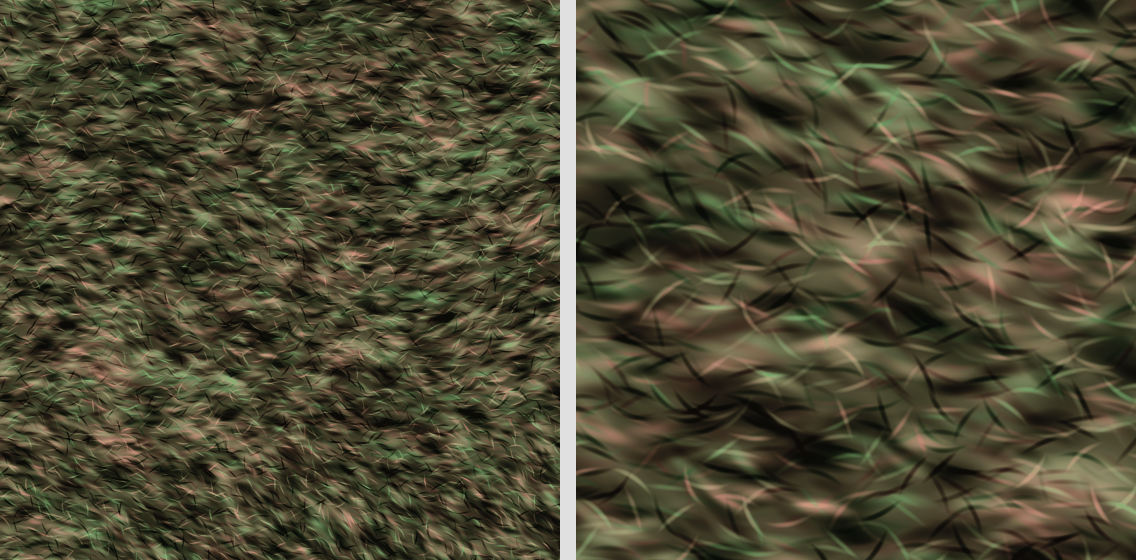
Left, the full canvas; right, a detail of the centre.
Write a three.js fragment shader that draws this texture.

```glsl
// Wind-combed wild grass seen from above: tan and green tufts over dark gaps.
// Four scales of scattered, bent, elongated spots follow a curving flow field;
// their sum, of about unit variance, indexes a ramp from shade to dry straw.

varying vec2 vUv;

// Colour ramp, darkest to lightest
const vec3 SHADE = vec3(0.09, 0.09, 0.06);
const vec3 DEEP  = vec3(0.17, 0.16, 0.10);
const vec3 MOSS  = vec3(0.26, 0.25, 0.16);
const vec3 OLIVE = vec3(0.34, 0.33, 0.23);
const vec3 HAY   = vec3(0.43, 0.42, 0.29);
const vec3 STRAW = vec3(0.53, 0.51, 0.38);
const vec3 WARM_TINT = vec3(0.085, -0.035, 0.015); // negative hue turns green

// Each layer: cell size, width to length, angle jitter, bend
const vec4 PATCHES = vec4(0.120, 0.35, 0.30, 0.15);
const vec4 CLUMPS  = vec4(0.040, 0.45, 0.50, 0.30);
const vec4 STRANDS = vec4(0.030, 0.25, 0.60, 0.30);
const vec4 BLADES  = vec4(0.020, 0.14, 1.20, 0.30);

// Layer shares, ordered patches, clumps, strands, blades
const vec4 TONE_MIX = vec4(0.30, 0.58, 0.58, 0.48);
const vec4 HUE_MIX  = vec4(0.45, 0.30, 0.60, 0.60);

const float REACH = 0.85; // half length of a spot, in cells
const int MAX_SPOTS = 4;

vec4 hash4(vec3 p) {
  vec4 q = fract(p.xyzx * vec4(0.1031, 0.1030, 0.0973, 0.1099));
  q += dot(q, q.wzxy + 33.33);
  return fract((q.xxyz + q.yzzw) * q.zywx);
}

// Rises from 0 to 1 and back to 0 around a centre
float bump(float x, float centre, float radius) {
  return 1.0 - smoothstep(0.0, radius, abs(x - centre));
}

// Lie of the grass in radians: level above, swept down to the right below
float flowAngle(vec2 p) {
  float lower = 1.0 - smoothstep(0.02, 0.38, p.y);
  float angle = -0.08 - 0.55 * lower * smoothstep(-0.3, 0.55, p.x);
  angle += 0.42 * smoothstep(0.55, 1.0, p.x) * bump(p.y, 0.52, 0.32);
  angle -= 0.28 * bump(p.x, 0.45, 0.30) * bump(p.y, 0.52, 0.25);
  angle += 0.13 * sin(15.0 * p.x + 7.0 * p.y + 2.0 * sin(11.0 * p.y));
  angle += 0.10 * sin(23.0 * p.y - 12.0 * p.x + 2.0 * sin(17.0 * p.x));
  return angle;
}

// Sum of signed elongated spots: x is tone, y is hue, both near unit variance
vec2 spotLayer(vec2 p, float flow, vec4 layer, int count, float seed) {
  vec2 q = p / layer.x;
  vec2 home = floor(q);
  vec2 sum = vec2(0.0);
  for (int y = -1; y <= 1; y++) {
    for (int x = -1; x <= 1; x++) {
      vec2 cell = home + vec2(float(x), float(y));
      for (int i = 0; i < MAX_SPOTS; i++) {
        if (i >= count) break;
        vec3 key = vec3(cell + 7.0, seed + 5.0 * float(i));
        vec4 place = hash4(key);
        vec4 form = hash4(key + vec3(31.0, 57.0, 101.0)) * 2.0 - 1.0;

        // Cubing the jitter keeps most spots combed and a few astray
        float lean = form.x * (0.35 + 0.65 * form.x * form.x);
        float angle = flow + layer.z * lean;
        vec2 along = vec2(cos(angle), sin(angle));
        vec2 d = (q - cell - place.xy) / REACH;
        float u = dot(d, along);
        float v = dot(d, vec2(-along.y, along.x));
        v = (v - layer.w * form.y * u * u) / layer.y;

        float body = max(1.0 - u * u - v * v, 0.0);
        sum += body * body * form.zw;
      }
    }
  }
  float variance = float(count) * layer.y * REACH * REACH * 0.2094;
  return sum / sqrt(variance);
}

float ramp(float from, float to, float x) {
  return clamp((x - from) / (to - from), 0.0, 1.0);
}

// Steps follow each colour's share of a normal distribution
vec3 grassColour(float tone) {
  vec3 c = mix(SHADE, DEEP, ramp(-1.60, -0.77, tone));
  c = mix(c, MOSS,  ramp(-0.77, -0.11, tone));
  c = mix(c, OLIVE, ramp(-0.11, 0.47, tone));
  c = mix(c, HAY,   ramp(0.47, 1.06, tone));
  c = mix(c, STRAW, ramp(1.06, 1.81, tone));
  c *= mix(0.45, 1.0, smoothstep(-2.6, -1.4, tone)); // deepest gaps
  return c * (1.0 + 0.25 * ramp(1.81, 3.2, tone));   // bright tips
}

void main() {
  float flow = flowAngle(vUv);
  vec2 patches = spotLayer(vUv, flow, PATCHES, 2, 11.0);
  vec2 clumps  = spotLayer(vUv, flow, CLUMPS, 2, 43.0);
  vec2 strands = spotLayer(vUv, flow, STRANDS, 4, 79.0);
  vec2 blades  = spotLayer(vUv, flow, BLADES, 3, 127.0);

  float tone = dot(TONE_MIX, vec4(patches.x, clumps.x, strands.x, blades.x));
  float hue = dot(HUE_MIX, vec4(patches.y, clumps.y, strands.y, blades.y));
  vec3 colour = grassColour(tone) * (1.0 + WARM_TINT * clamp(hue, -2.5, 2.5));
  gl_FragColor = vec4(colour, 1.0);
}
```
